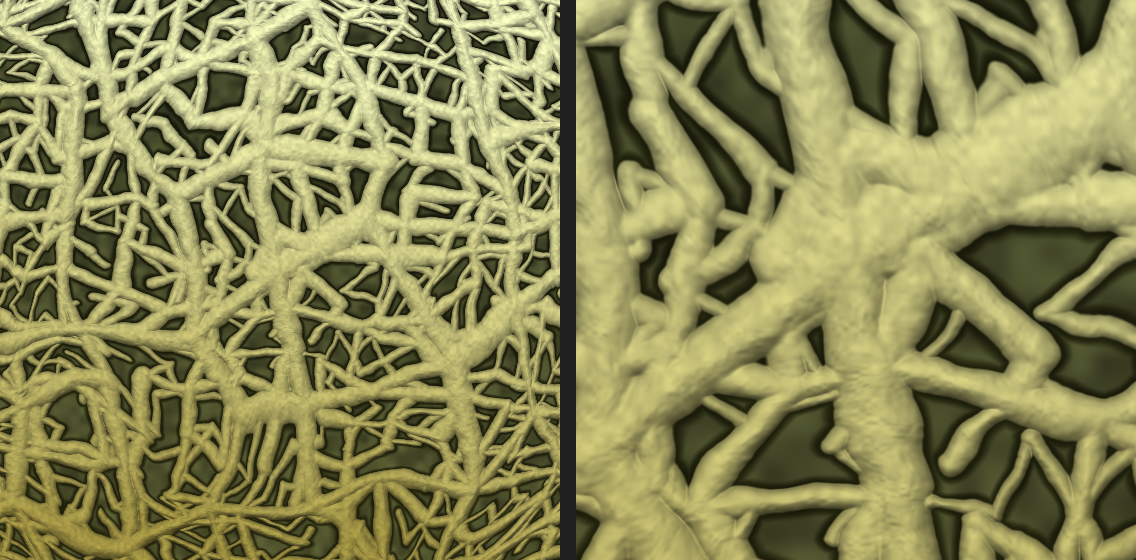
Left: the whole. Right: its middle third, enlarged.
A Shadertoy shader for this texture:

```glsl
// Netted melon rind: corky cords of three sizes crossing over dark green skin.
// Each size is a jittered lattice of rounded strands; their heights are merged
// smoothly, bent over a dome, and lit softly from above.

vec2 hash22(vec2 p) {
    vec3 q = fract(p.xyx * vec3(0.1031, 0.1030, 0.0973));
    q += dot(q, q.yzx + 33.33);
    return fract((q.xx + q.yz) * q.zy);
}

float noise(vec2 p) {
    vec2 i = floor(p), f = fract(p);
    f = f * f * (3.0 - 2.0 * f);
    float a = mix(hash22(i).x, hash22(i + vec2(1, 0)).x, f.x);
    float b = mix(hash22(i + vec2(0, 1)).x, hash22(i + vec2(1, 1)).x, f.x);
    return mix(a, b, f.y);
}

vec2 rotate(vec2 p, float angle) {
    float c = cos(angle), s = sin(angle);
    return vec2(c * p.x - s * p.y, s * p.x + c * p.y);
}

float smoothMax(float a, float b, float k) {
    float h = max(k - abs(a - b), 0.0) / k;
    return max(a, b) + h * h * k * 0.25;
}

// Rounded strand from a to b: positive inside, falling below zero outside
float strand(vec2 p, vec2 a, vec2 b, float radius) {
    vec2 ab = b - a, ap = p - a;
    vec2 d = ap - ab * clamp(dot(ap, ab) / dot(ab, ab), 0.0, 1.0);
    return radius - dot(d, d) / radius;
}

vec2 node(vec2 cell) {
    return cell + 0.12 + 0.76 * hash22(cell);
}

// Lattice of strands; keep holds the chance of the sideways and upward links
float network(vec2 p, float cellSize, float radius, vec2 keep, float seed) {
    p = p / cellSize + seed;
    radius /= cellSize;
    vec2 home = floor(p);
    float height = -1.0;
    for (int y = -2; y <= 1; y++)
    for (int x = -2; x <= 1; x++) {
        vec2 cell = home + vec2(x, y);
        vec2 start = node(cell);
        vec2 chance = hash22(cell + 57.3);
        vec2 width = radius * (0.75 + 0.5 * hash22(cell + 91.7));
        if (chance.x < keep.x)
            height = smoothMax(height, strand(p, start, node(cell + vec2(1, 0)), width.x), 0.04);
        if (chance.y < keep.y)
            height = smoothMax(height, strand(p, start, node(cell + vec2(0, 1)), width.y), 0.04);
    }
    return height * cellSize;
}

float rindHeight(vec2 uv) {
    // Dome foreshortening, then slow bends and small lumps
    vec2 c = uv - 0.5;
    vec2 p = c * (1.0 + 0.55 * dot(c, c));
    p += 0.085 * (vec2(noise(p * 5.0 + 20.0), noise(p * 5.0 + 70.0)) - 0.5);
    p += 0.009 * (vec2(noise(p * 38.0 + 40.0), noise(p * 38.0 + 90.0)) - 0.5);

    float thick = network(rotate(p, -0.25), 0.215, 0.0205, vec2(0.65, 0.95), 31.4);
    float medium = network(rotate(p, 0.18), 0.086, 0.0140, vec2(0.85, 0.85), 63.2);
    float fine = network(rotate(p, 0.65), 0.051, 0.0080, vec2(0.55, 0.55), 117.6);
    float height = smoothMax(smoothMax(thick, medium, 0.004), fine, 0.002);

    // Corky grain
    return height + 0.0016 * (noise(p * 130.0 + 50.0) - 0.5)
                  + 0.0010 * (noise(p * 260.0 + 80.0) - 0.5);
}

void mainImage(out vec4 fragColor, in vec2 fragCoord) {
    vec2 uv = fragCoord / iResolution.y;

    // Surface slope and soft light
    float e = 0.0016;
    float height = rindHeight(uv);
    vec2 slope = vec2(rindHeight(uv + vec2(e, 0)), rindHeight(uv + vec2(0, e))) - height;
    vec3 normal = normalize(vec3(-0.65 * slope / e, 1.0));
    float diffuse = max(dot(normal, normalize(vec3(-0.10, 0.36, 0.93))), 0.0);

    // Cord: golden olive below, pale cream green above
    float rise = clamp(uv.y + 0.16 * (uv.x - 0.5) + 0.14 * (noise(uv * 6.0) - 0.5), 0.0, 1.0);
    vec3 cork = mix(vec3(0.60, 0.55, 0.25), vec3(0.86, 0.88, 0.67), rise);
    cork *= 0.34 + 0.74 * diffuse;
    cork *= mix(0.76, 1.04, smoothstep(0.0, 0.012, height));
    cork *= 0.93 + 0.14 * noise(uv * 170.0);

    // Skin: nearly black beside the cords, dull green in the open gaps
    float openness = smoothstep(0.0, 0.022, -height);
    vec3 skin = mix(vec3(0.07, 0.08, 0.03), vec3(0.23, 0.25, 0.15), openness);
    skin *= 0.75 + 0.6 * noise(uv * 60.0);
    skin += vec3(0.06, 0.05, 0.01) * (1.0 - rise);

    vec3 color = mix(skin, cork, smoothstep(-0.001, 0.003, height));
    fragColor = vec4(color, 1.0);
}
```
